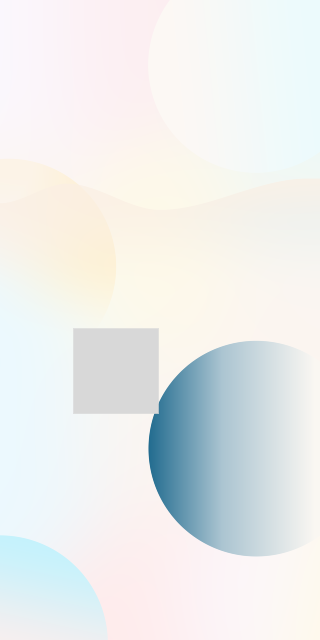
Write a Shadertoy shader that draws this background.

```glsl
// Pastel backdrop: soft blended glows, a translucent wave, four gradient discs
// and a plain grey square. Glows are mixed by normalised Gaussian weights; the
// shapes are distance functions. Canvas units: x in 0..1, y in 0..2 (upward).

const float DISC_RADIUS = 0.337;

const vec3 LILAC  = vec3(0.980, 0.975, 1.000);
const vec3 ROSE   = vec3(0.992, 0.930, 0.940);
const vec3 CREAM  = vec3(1.000, 0.980, 0.905);
const vec3 ICE    = vec3(0.920, 0.977, 1.000);
const vec3 MINT   = vec3(0.925, 0.975, 0.965);
const vec3 SHELL  = vec3(0.988, 0.960, 0.942);
const vec3 BLUSH  = vec3(1.000, 0.920, 0.920);
const vec3 PEACH  = vec3(0.980, 0.935, 0.890);
const vec3 MIST   = vec3(0.930, 0.935, 0.920);
const vec3 YELLOW = vec3(0.995, 0.935, 0.800);
const vec3 AQUA   = vec3(0.770, 0.950, 0.990);
const vec3 OCEAN  = vec3(0.130, 0.420, 0.560);
const vec3 STEEL  = vec3(0.670, 0.770, 0.820);
const vec3 GREY   = vec3(0.847);

// Weighted colour: rgb is premultiplied by the weight kept in alpha.
vec4 glow(vec2 p, vec2 center, float radius, vec3 color) {
    vec2 d = (p - center) / radius;
    return vec4(color, 1.0) * exp(-dot(d, d));
}

// Smooth coverage of the inside of a signed distance.
float coverage(float dist, float pixel) {
    return 1.0 - smoothstep(-0.6 * pixel, 0.6 * pixel, dist);
}

float discDistance(vec2 p, vec2 center, float radius) {
    return length(p - center) - radius;
}

float boxDistance(vec2 p, vec2 center, vec2 halfSize) {
    vec2 d = abs(p - center) - halfSize;
    return length(max(d, 0.0)) + min(max(d.x, d.y), 0.0);
}

// Height of the wave crest, eased between its highs and lows.
float waveHeight(float x) {
    float h = mix(1.365, 1.426, smoothstep(0.0, 0.21, x));
    h = mix(h, 1.344, smoothstep(0.21, 0.50, x));
    return mix(h, 1.442, smoothstep(0.50, 0.96, x));
}

vec3 backdrop(vec2 p) {
    vec4 sum = glow(p, vec2(0.00, 1.80), 0.32, LILAC);
    sum += glow(p, vec2(0.40, 1.82), 0.30, ROSE);
    sum += glow(p, vec2(1.00, 1.55), 0.34, MINT);
    sum += glow(p, vec2(0.52, 1.36), 0.22, CREAM);
    sum += glow(p, vec2(0.05, 1.40), 0.20, SHELL);
    sum += glow(p, vec2(0.45, 1.08), 0.24, CREAM);
    sum += glow(p, vec2(0.95, 1.08), 0.36, SHELL);
    sum += glow(p, vec2(0.00, 0.85), 0.36, ICE);
    sum += glow(p, vec2(0.50, 0.65), 0.30, SHELL);
    sum += glow(p, vec2(0.05, 0.42), 0.24, ICE);
    sum += glow(p, vec2(0.42, 0.08), 0.32, BLUSH);
    sum += glow(p, vec2(0.76, 0.12), 0.24, LILAC);
    sum += glow(p, vec2(1.05, 0.05), 0.24, CREAM);
    return sum.rgb / sum.a;
}

void mainImage(out vec4 fragColor, in vec2 fragCoord) {
    vec2 p = fragCoord / iResolution.xy * vec2(1.0, 2.0);
    float pixel = 1.0 / iResolution.x;
    vec3 color = backdrop(p);

    // Pale disc, upper right
    float disc = coverage(discDistance(p, vec2(0.80, 1.797), DISC_RADIUS), pixel);
    vec3 pale = mix(vec3(0.990, 0.972, 0.957), vec3(0.925, 0.982, 0.990),
                    smoothstep(0.48, 1.02, p.x + 0.1 * (p.y - 1.8)));
    color = mix(color, pale, disc);

    // Yellow disc, fading to the left and downward
    disc = coverage(discDistance(p, vec2(0.026, 1.167), DISC_RADIUS), pixel);
    float fade = smoothstep(-0.12, 0.36, p.x) * smoothstep(0.93, 1.22, p.y);
    fade = max(fade, 0.45 * smoothstep(1.25, 1.48, p.y));
    color = mix(color, YELLOW, 0.75 * disc * fade);

    // Wave, dissolving below its crest
    float crest = waveHeight(p.x);
    float slope = (waveHeight(p.x + 0.01) - waveHeight(p.x - 0.01)) / 0.02;
    float wave = coverage((p.y - crest) / sqrt(1.0 + slope * slope), pixel);
    vec3 veil = mix(PEACH, MIST, smoothstep(0.35, 1.0, p.x) * smoothstep(1.46, 1.28, p.y));
    color = mix(color, veil, 0.72 * wave * smoothstep(1.08, 1.40, p.y));

    // Deep blue disc, washed out to the right
    disc = coverage(discDistance(p, vec2(0.801, 0.598), DISC_RADIUS), pixel);
    vec3 deep = mix(OCEAN, STEEL, smoothstep(0.38, 0.75, p.x));
    deep = mix(OCEAN, STEEL, clamp((p.x - 0.464) / 0.23, 0.0, 1.0));
    deep = mix(deep, vec3(0.980, 0.968, 0.950), clamp((p.x - 0.694) / 0.29, 0.0, 1.0));
    color = mix(color, deep, disc);

    // Aqua disc, lower left
    disc = coverage(discDistance(p, vec2(0.0, -0.010), DISC_RADIUS), pixel);
    vec3 aqua = mix(vec3(0.975, 0.935, 0.935), AQUA,
                    smoothstep(-0.06, 0.36, p.y + 0.22 * p.x));
    color = mix(color, aqua, disc);

    // Grey square
    float square = coverage(boxDistance(p, vec2(0.3625, 0.8405), vec2(0.1335)), pixel);
    color = mix(color, GREY, square);

    fragColor = vec4(color, 1.0);
}
```
